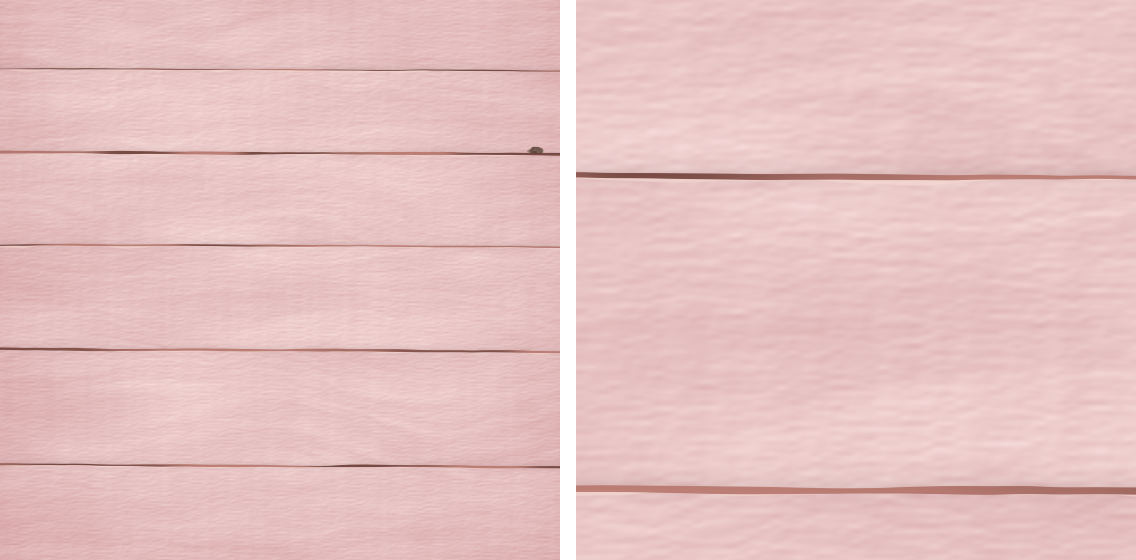
Left, the full canvas; right, a detail of the centre.
Give the GLSL for this texture, as a Shadertoy shader.

```glsl
// Six horizontal planks of pale pink painted wood, split by five thin uneven gaps.
// Stretched value noise gives grain, brush relief and blotches per plank;
// gaps vary in width and tone, with chipped pale lips, one knot and soft dark borders.

const int GAPS = 5;
const float GAP_Y[GAPS] = float[](0.876, 0.7265, 0.561, 0.3745, 0.168);
const float GAP_WIDTH[GAPS] = float[](0.0022, 0.0044, 0.0028, 0.0042, 0.0036);
const float GAP_TILT = 0.0045;
const float GAP_WOBBLE = 0.0022;

const vec3 DEEP_PINK = vec3(0.830, 0.625, 0.635);
const vec3 PALE_PINK = vec3(0.955, 0.845, 0.840);
const vec3 CHIP_PINK = vec3(0.970, 0.865, 0.835);
const vec3 GAP_LIGHT = vec3(0.720, 0.470, 0.430);
const vec3 GAP_DARK = vec3(0.430, 0.250, 0.220);
const vec3 KNOT_BROWN = vec3(0.360, 0.265, 0.220);

const float BASE_TONE = 0.70;
const float GRAIN_AMOUNT = 0.30;
const float BLOTCH_AMOUNT = 0.42;
const float RELIEF_AMOUNT = 0.42;
const float BORDER_SHADE = 0.36;
const vec2 KNOT_POS = vec2(0.957, 0.7305);
const vec2 KNOT_SIZE = vec2(0.016, 0.0075);

float hash(vec2 p) {
    return fract(sin(dot(p, vec2(127.1, 311.7))) * 43758.5453);
}

float noise(vec2 p) {
    vec2 i = floor(p), f = fract(p);
    f = f * f * (3.0 - 2.0 * f);
    return mix(mix(hash(i), hash(i + vec2(1, 0)), f.x),
               mix(hash(i + vec2(0, 1)), hash(i + vec2(1, 1)), f.x), f.y);
}

float fbm(vec2 p) {
    float sum = 0.0, weight = 0.5;
    for (int i = 0; i < 4; i++) {
        sum += weight * noise(p);
        p = p * 2.03 + 17.3;
        weight *= 0.5;
    }
    return sum / 0.9375;
}

// Signed height above the slightly crooked centre line of a gap.
float gapOffset(vec2 uv, int i) {
    float seed = float(i) * 7.3;
    float bend = noise(vec2(uv.x * 9.0, seed)) + 0.3 * noise(vec2(uv.x * 45.0, seed)) - 0.65;
    return uv.y - GAP_Y[i] + GAP_TILT * (uv.x - 0.5) - GAP_WOBBLE * bend;
}

// Fine raised fibres and brush marks.
float fibres(vec2 p) {
    return 0.6 * noise(p * vec2(65.0, 240.0)) + 0.4 * noise(p * vec2(150.0, 330.0) + 9.0);
}

// Paint tone of one plank: 0 is deep, 1 is pale.
float plankTone(vec2 uv, float plank) {
    vec2 p = uv + vec2(plank * 3.17, plank * 1.71);
    float warp = fbm(p * vec2(3.5, 7.0));
    float grain = fbm(vec2(p.x * 5.0, p.y * 75.0 + warp * 9.0));
    float rings = sin(p.y * 260.0 + warp * 42.0) * smoothstep(0.4, 0.7, fbm(p * vec2(4.0, 9.0) + 5.0));
    float blotch = fbm(p * vec2(4.0, 13.0) + 31.0);
    float sawMarks = noise(vec2(p.x * 110.0, p.y * 7.0)) - 0.5;
    float relief = fibres(p) - fibres(p + vec2(0.0015, -0.0018));
    return BASE_TONE + GRAIN_AMOUNT * (grain - 0.5) + BLOTCH_AMOUNT * (blotch - 0.5)
        + RELIEF_AMOUNT * relief + 0.035 * rings + 0.07 * sawMarks
        + 0.08 * (hash(vec2(plank, 4.0)) - 0.5);
}

void mainImage(out vec4 fragColor, in vec2 fragCoord) {
    vec2 uv = fragCoord / iResolution.xy;
    float px = 1.0 / iResolution.y;

    // Plank index counts the gaps lying above this point.
    float plank = 0.0;
    for (int i = 0; i < GAPS; i++) plank += step(gapOffset(uv, i), 0.0);

    // Painted wood, darker toward the borders.
    vec2 fromCentre = abs(uv - 0.5) * 2.0;
    float border = 0.7 * pow(fromCentre.x, 4.0) + 0.45 * pow(fromCentre.y, 4.0);
    float tone = plankTone(uv, plank) - BORDER_SHADE * border;
    vec3 color = mix(DEEP_PINK, PALE_PINK, clamp(tone, -0.15, 1.1));

    // Knot breaking the edge of a plank.
    vec2 k = (uv - KNOT_POS) / KNOT_SIZE;
    float knotDist = length(k) + 0.35 * (noise(uv * 170.0) - 0.5);
    float knot = 1.0 - smoothstep(0.75, 1.1, knotDist);
    knot *= smoothstep(-px, px, gapOffset(uv, 1));
    color = mix(color, KNOT_BROWN + 0.2 * (noise(uv * vec2(180.0, 350.0)) - 0.4), knot * 0.9);

    // Gaps: soft shade above, chipped lip below, dark core.
    for (int i = 0; i < GAPS; i++) {
        float d = gapOffset(uv, i);
        float seed = float(i) * 13.1;
        float halfWidth = GAP_WIDTH[i] * (0.3 + 0.4 * noise(vec2(uv.x * 14.0, seed)));
        float shade = exp(-abs(d) / 0.005) * (d > 0.0 ? 0.10 : 0.04);
        color *= 1.0 - shade;

        float lipWidth = 0.0055 * noise(vec2(uv.x * 28.0, seed + 3.0));
        float lip = smoothstep(-lipWidth - px, -lipWidth + px, d) * step(d, 0.0);
        color = mix(color, CHIP_PINK, 0.55 * lip);

        float core = 1.0 - smoothstep(halfWidth - 0.6 * px, halfWidth + 0.6 * px, abs(d));
        float depth = smoothstep(0.25, 0.75, noise(vec2(uv.x * 8.0, seed + 6.0)));
        color = mix(color, mix(GAP_LIGHT, GAP_DARK, depth), core * 0.92);
    }

    fragColor = vec4(clamp(color, 0.0, 1.0), 1.0);
}
```
